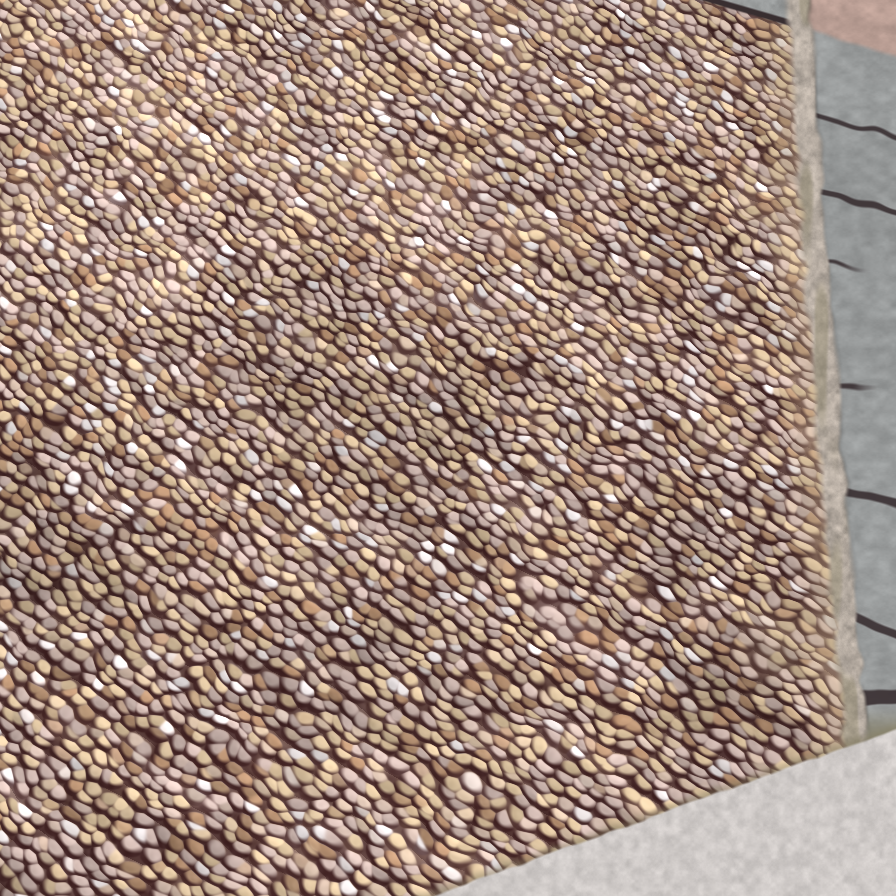
Write a Shadertoy shader that draws this texture.

```glsl
const vec3 GAP_COLOR = vec3(0.26, 0.14, 0.14);
const vec3 TAN_STONE = vec3(0.88, 0.78, 0.64);
const vec3 PINK_STONE = vec3(0.82, 0.73, 0.70);
const vec3 BROWN_STONE = vec3(0.72, 0.57, 0.45);
const vec3 PALE_STONE = vec3(0.96, 0.93, 0.93);
const vec3 MORTAR = vec3(0.71, 0.67, 0.63);
const vec3 SLATE = vec3(0.60, 0.61, 0.61);
const vec3 PINK_PAVER = vec3(0.74, 0.63, 0.59);
const vec3 CONCRETE = vec3(0.81, 0.79, 0.78);
const vec3 JOINT_COLOR = vec3(0.22, 0.18, 0.19);
const vec3 MOSS = vec3(0.52, 0.49, 0.38);
const float STONE_DENSITY = 66.0;
const float FAR_DENSITY = 16.0;     // extra density towards the top
const float STONE_TILT = -0.62;
const float STONE_STRETCH = 1.4;
const float STONE_SHARPNESS = 24.0;
const float TONE_STRENGTH = 0.75;
const float MORTAR_WIDTH = 0.026;

// Joints in the border: height at its left side, slope, half thickness
const int JOINT_COUNT = 7;
const vec3 JOINTS[JOINT_COUNT] = vec3[](
    vec3(0.872, -0.28, 0.0022), vec3(0.785, -0.29, 0.0032),
    vec3(0.708, -0.22, 0.0014), vec3(0.571, -0.12, 0.0020),
    vec3(0.451, -0.25, 0.0038), vec3(0.313, -0.42, 0.0045),
    vec3(0.220, 0.12, 0.0075));

// Light and dark areas of the gravel: centre, radius, strength
const int PATCH_COUNT = 8;
const vec4 PATCHES[PATCH_COUNT] = vec4[](
    vec4(0.33, 0.62, 0.08, -0.16), vec4(0.50, 0.54, 0.08, -0.16),
    vec4(0.04, 0.36, 0.11, -0.16), vec4(0.42, 0.28, 0.10, -0.13),
    vec4(0.80, 0.23, 0.09, -0.18), vec4(0.75, 0.39, 0.05, -0.14),
    vec4(0.17, 0.80, 0.16, 0.09), vec4(0.47, 0.78, 0.13, 0.08));

float hash(vec2 p) {
    vec3 q = fract(vec3(p.xyx) * 0.1031);
    q += dot(q, q.yzx + 33.33);
    return fract((q.x + q.y) * q.z);
}

float noise(vec2 p) {
    vec2 i = floor(p), f = fract(p);
    f = f * f * (3.0 - 2.0 * f);
    return mix(mix(hash(i), hash(i + vec2(1, 0)), f.x),
               mix(hash(i + vec2(0, 1)), hash(i + vec2(1, 1)), f.x), f.y);
}

float fbm(vec2 p) {
    float sum = 0.0, amp = 0.5;
    for (int i = 0; i < 4; i++) {
        sum += amp * noise(p);
        p = p * 2.03 + 17.3;
        amp *= 0.5;
    }
    return sum;
}

vec3 stoneColor(vec2 id) {
    float kind = hash(id + 5.3);
    vec3 c = mix(PINK_STONE, TAN_STONE, smoothstep(0.25, 0.55, kind));
    c = mix(c, BROWN_STONE, smoothstep(0.72, 0.80, kind));
    c = mix(c, PALE_STONE, smoothstep(0.85, 0.95, kind));
    return c * mix(0.85, 1.10, hash(id + 19.1));
}

vec3 gravel(vec2 p) {
    float tone = 0.22 * (fbm(p * vec2(6.0, 8.0) + p.yx * 3.0) - 0.47);
    for (int i = 0; i < PATCH_COUNT; i++) {
        vec2 d = (p - PATCHES[i].xy) / PATCHES[i].z;
        tone += PATCHES[i].w * exp(-dot(d, d));
    }

    // Smaller stones with distance, stretched along the tilt
    vec2 q = vec2((p.x - 0.5) * (STONE_DENSITY + 2.0 * FAR_DENSITY * p.y),
                  STONE_DENSITY * p.y + FAR_DENSITY * p.y * p.y);
    q += 0.7 * vec2(noise(q * 0.4), noise(q * 0.4 + 40.0));
    float c = cos(STONE_TILT), s = sin(STONE_TILT);
    q = vec2(c * q.x + s * q.y, c * q.y - s * q.x) * vec2(1.0 / STONE_STRETCH, 1.1);

    // Soft blend of rounded stones, each lit from the upper right
    vec2 cell = floor(q);
    vec3 color = vec3(0.0);
    float light = 0.0, total = 0.0;
    for (int y = -1; y <= 1; y++)
    for (int x = -1; x <= 1; x++) {
        vec2 id = cell + vec2(x, y);
        vec2 d = q - id - 0.5 - 0.75 * (vec2(hash(id), hash(id + 71.7)) - 0.5);
        float weight = exp(-STONE_SHARPNESS * dot(d, d)) + 1e-6;
        float lit = smoothstep(-0.35, 0.24, 0.42 + 0.8 * d.y - length(d));
        color += weight * stoneColor(id) * (1.0 + 0.15 * d.y);
        light += weight * lit;
        total += weight;
    }
    color /= total;
    light /= total;

    // Streaks of deeper shadow between groups of stones
    float streak = noise(q * vec2(0.35, 0.75) + 9.0) - 0.5;
    float depth = mix(1.02, 0.82, p.y) - 0.9 * tone + 0.45 * streak;
    vec3 col = mix(color, GAP_COLOR, (1.0 - light) * clamp(depth, 0.0, 1.0));
    col += 0.05 * (noise(q * 3.0) - 0.5);
    return col * (0.99 + TONE_STRENGTH * tone - 0.12 * streak);
}

vec3 border(vec2 p, float left, float px) {
    float row = 0.0, crack = 0.0;
    float wobble = 0.006 * (noise(p * 45.0) - 0.5);
    for (int i = 0; i < JOINT_COUNT; i++) {
        vec3 j = JOINTS[i];
        float d = p.y - j.x - j.y * (p.x - left) + wobble;
        row += step(d, 0.0);
        float fade = i == 2 || i == 3 ? 1.0 - smoothstep(0.015, 0.05, p.x - left) : 1.0;
        crack = max(crack, fade * (1.0 - smoothstep(j.z - px, j.z + 2.0 * px, abs(d))));
    }
    vec3 col = SLATE * (0.95 + 0.09 * hash(vec2(row, 3.0)));
    float paver = p.y - 0.966 + 0.32 * (p.x - left);
    col = mix(col, PINK_PAVER, smoothstep(-0.004, 0.004, paver));
    col *= 0.87 + 0.26 * fbm(p * vec2(70.0, 100.0));
    col = mix(col, MOSS, 0.6 * smoothstep(0.215, 0.18, p.y));
    return mix(col, JOINT_COLOR, 0.9 * crack);
}

void mainImage(out vec4 fragColor, in vec2 fragCoord) {
    vec2 p = fragCoord / iResolution.xy;
    float px = 1.0 / iResolution.y, t = 1.0 - p.y;
    float edge = 0.879 + 0.06 * t + 0.02 * t * t + 0.008 * (noise(p * 50.0) - 0.5);
    float side = p.x - edge, grain = fbm(p * 110.0) - 0.47;

    // Gravel, paler and sandier beside the mortar
    vec2 stain = p - vec2(0.87, 0.28);
    float sand = 0.4 * smoothstep(-0.05, 0.0, side) + 0.3 * exp(-600.0 * dot(stain, stain));
    vec3 col = mix(gravel(p), TAN_STONE * 0.9, sand);

    // Slab corner at the top
    float corner = p.y - 1.0 + 0.29 * (p.x - 0.794);
    col = mix(col, SLATE * (1.0 + 0.3 * grain), smoothstep(-px, px, corner));
    col = mix(col, JOINT_COLOR, (1.0 - smoothstep(0.002, 0.005, abs(corner))) * step(0.78, p.x));

    // Mortar strip and stone border
    vec3 mortar = MORTAR * (1.0 + 0.5 * grain);
    mortar = mix(mortar, MOSS, 0.4 * smoothstep(0.55, 0.8, noise(p * vec2(60.0, 14.0))));
    col = mix(col, mortar, smoothstep(-0.006, 0.005, side));
    float seam = side - MORTAR_WIDTH;
    col = mix(col, border(p, edge + MORTAR_WIDTH, px), smoothstep(-0.003, 0.003, seam));
    col *= 1.0 - 0.22 * exp(-pow(seam / 0.003, 2.0)) * noise(p * 25.0);

    // Concrete slab in the lower right
    float slab = (p.y - 0.36 * (p.x - 0.482)) / 1.063 + 0.003 * (noise(p * 60.0) - 0.5);
    col = mix(col, MOSS, 0.45 * (1.0 - smoothstep(0.0, 0.012, slab)));
    col = mix(CONCRETE * (1.0 + 0.22 * grain), col, smoothstep(-0.002, 0.002, slab));
    fragColor = vec4(clamp(col, 0.0, 1.0), 1.0);
}
```
